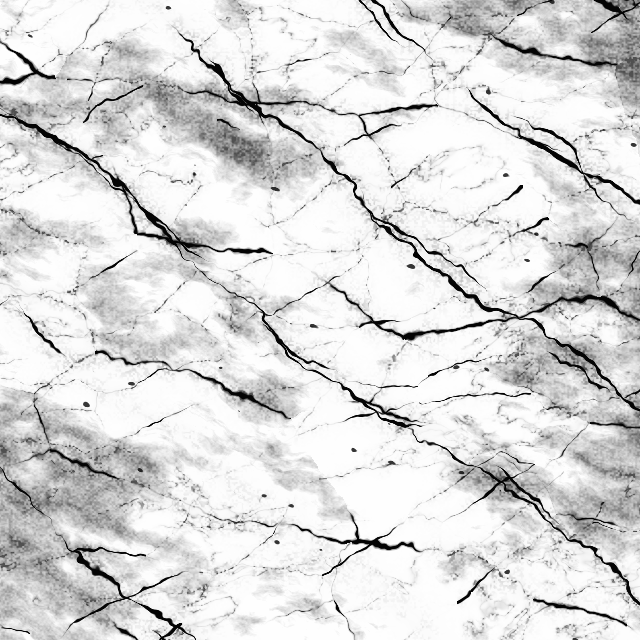
A Shadertoy shader for this texture:

```glsl
// White marble: mottled grey clouds crossed by a broken network of black veins.
// Stretched, warped Voronoi edges give the cracks, repeated slanted lines the long faults,
// and fractal noise gives the clouds, the wisps, the grain and the dotted hairlines.

const float PAPER = 0.995;          // brightest stone
const float INK = 0.015;            // darkest vein
const float CLOUD_SCALE = 5.2;
const float CLOUD_GAIN = 1.6;
const float CLOUD_LEVEL = 0.483;    // higher means more white
const float MOTTLE = 0.48;          // strength of the small streaks in the clouds
const float PATCH_VARIATION = 0.13; // tone step between cracked blocks
const float GRAIN_SCALE = 330.0;
const float CRACK_SCALE = 2.9;
const float HAIR_SCALE = 6.5;
const float STRETCH = 2.1;          // flattening of the cracked blocks
const float CRACK_WIDTH = 0.0029;
const float HAIR_WIDTH = 0.0022;
const float FAULT_WIDTH = 0.0039;
const float FAULT_SPACING = 0.24;
const float FAULT_SHIFT = 0.25;
const float SPECK_SCALE = 17.0;
const vec2 GRAIN_DIR = vec2(0.96, -0.28);
const vec2 CROSS_DIR = vec2(0.95, 0.31);
const vec2 FAULT_DIR = vec2(0.79, -0.62);
const vec2 BRIGHT_SPOT = vec2(0.62, 0.66);

float hash(vec2 p) {
    return fract(sin(dot(p, vec2(127.1, 311.7))) * 43758.5453);
}

vec2 hash2(vec2 p) {
    return vec2(hash(p), hash(p + 41.7));
}

float noise(vec2 p) {
    vec2 i = floor(p), f = fract(p);
    f = f * f * (3.0 - 2.0 * f);
    return mix(mix(hash(i), hash(i + vec2(1, 0)), f.x),
               mix(hash(i + vec2(0, 1)), hash(i + vec2(1, 1)), f.x), f.y);
}

float fbm(vec2 p) {
    float sum = 0.0, amp = 1.0, total = 0.0;
    for (int i = 0; i < 6; i++) {
        sum += amp * noise(p);
        total += amp;
        amp *= 0.62;
        p = mat2(1.6, 1.2, -1.2, 1.6) * p + 7.3;
    }
    return sum / total;
}

// Coordinates along and across a direction
vec2 align(vec2 p, vec2 dir) {
    return vec2(dot(p, dir), dot(p, vec2(-dir.y, dir.x)));
}

// Voronoi edges: x = distance on the canvas, y = random per edge (steep edges
// are weaker), z = random per cell
vec3 cracks(vec2 q, float scale, float seed) {
    vec2 p = q * vec2(1.0, STRETCH) * scale + seed;
    vec2 base = floor(p), f = fract(p), nearCell = vec2(0), nearVec = vec2(0);
    float best = 9.0;
    for (int j = -1; j <= 1; j++)
    for (int i = -1; i <= 1; i++) {
        vec2 g = vec2(i, j);
        vec2 r = g + hash2(base + g) - f;
        if (dot(r, r) < best) { best = dot(r, r); nearCell = g; nearVec = r; }
    }
    vec3 res = vec3(9.0, 0.0, hash(base + nearCell + 9.2));
    for (int j = -2; j <= 2; j++)
    for (int i = -2; i <= 2; i++) {
        vec2 g = nearCell + vec2(i, j);
        vec2 r = g + hash2(base + g) - f, side = r - nearVec;
        if (dot(side, side) < 1e-4) continue;
        vec2 n = normalize(side);
        float d = dot(0.5 * (r + nearVec), n) / (scale * length(n * vec2(1.0, STRETCH)));
        float strength = hash(2.0 * base + nearCell + g + 3.1);
        if (d < res.x) res.xy = vec2(d, strength * smoothstep(0.0, 0.6, abs(n.y)));
    }
    return res;
}

float line(float d, float halfWidth) {
    float soft = max(0.0009, 0.5 / iResolution.y);
    return (1.0 - smoothstep(halfWidth - soft, halfWidth + soft, d))
         * smoothstep(0.0, 0.0011, halfWidth);
}

void mainImage(out vec4 fragColor, in vec2 fragCoord) {
    vec2 p = fragCoord / iResolution.y;

    // Broad bends plus fine jaggedness
    vec2 bend = vec2(fbm(p * 4.0 + 3.0), fbm(p * 4.0 + 19.0)) - 0.5;
    vec2 jag = vec2(noise(p * 90.0), noise(p * 90.0 + 31.0)) - 0.5;
    vec2 w = p + 0.09 * bend + 0.004 * jag;
    vec2 q = align(w, GRAIN_DIR);
    vec3 crack = cracks(q, CRACK_SCALE, 5.0);
    vec3 hair = cracks(align(w + 0.05 * bend.yx, CROSS_DIR), HAIR_SCALE, 23.0);
    float grain = noise(p * GRAIN_SCALE);
    float dots = smoothstep(0.35, 0.75, grain) * smoothstep(0.2, 0.6, noise(p * 75.0 + 5.0));
    float swell = (0.3 + 1.0 * noise(p * 34.0 + 11.0)) * (0.6 + 0.8 * noise(p * 140.0));

    // Mottled clouds and streaks, stepped from block to block
    vec2 streak = q * vec2(0.8, 1.35);
    float cloud = fbm(streak * CLOUD_SCALE + 2.0) + PATCH_VARIATION * (crack.z - 0.5);
    cloud += 0.03 - 0.10 * exp(-9.0 * dot(p - BRIGHT_SPOT, p - BRIGHT_SPOT));
    cloud += MOTTLE * (fbm(streak * vec2(17.0, 27.0)) - 0.5);
    float grey = max(0.0, CLOUD_GAIN * (cloud - CLOUD_LEVEL)) * (0.65 + 0.7 * grain);

    // Wisps along the contours of slow noise, in two crossing directions
    for (int i = 0; i < 2; i++) {
        float k = float(i);
        vec2 s = align(w, i == 0 ? GRAIN_DIR : CROSS_DIR) * vec2(2.2, 4.8) + 40.0 + 9.0 * k;
        float wisp = exp(-150.0 * abs(fbm(s) - 0.5));
        float patchy = smoothstep(0.35, 0.65, noise(p * 9.0 + 90.0 + 13.0 * k));
        grey += 0.42 * wisp * (0.25 + dots) * patchy;
    }

    // Thin grey hairlines and the dusty rims of the cracks
    float hairMask = smoothstep(0.3, 0.7, 0.5 * hair.y + 0.6 * noise(p * 11.0));
    grey += hairMask * (0.15 + dots) * (0.5 * line(hair.x, 0.0010) + 0.12 * exp(-hair.x * 200.0));
    float rim = smoothstep(0.3, 0.7, noise(p * 8.0 + 50.0)) * (0.4 + crack.y);
    grey += rim * (0.15 + dots) * (0.5 * line(crack.x, 0.0012) + 0.22 * exp(-crack.x * 120.0));

    // Black cracks, a few short hairlines joining them
    float crackMask = smoothstep(0.5, 0.82, 0.45 * crack.y + 0.65 * noise(p * 8.5 + 8.0));
    float crackWidth = CRACK_WIDTH * crackMask * swell;
    float black = line(crack.x, crackWidth);
    grey += 0.3 * crackMask * line(crack.x, crackWidth + 0.0016);
    float hairBlack = smoothstep(0.64, 0.92, 0.5 * hair.y + 0.6 * noise(p * 12.0 + 70.0));
    black = max(black, line(hair.x, HAIR_WIDTH * hairBlack * swell));

    // Long braided faults, broken into lengths, running down to the right
    for (int i = 0; i < 2; i++) {
        float strand = float(i);
        vec2 s = align(p + 0.08 * bend + 0.006 * jag, FAULT_DIR);
        s.y += 0.04 * (noise(vec2(s.x * 9.0, strand * 17.0 + 4.0)) - 0.5);
        float lane = s.y / FAULT_SPACING - FAULT_SHIFT;
        float d = abs(fract(lane) - 0.5) * FAULT_SPACING;
        float along = noise(vec2(s.x * 8.0 + strand * 3.4, floor(lane) * 7.0 + 2.0));
        float mask = smoothstep(0.42, 0.8, along);
        black = max(black, line(d, FAULT_WIDTH * mask * swell * (1.0 - 0.3 * strand)));
        grey += 0.2 * (0.2 + mask) * exp(-d * 90.0) * (0.2 + dots);
    }

    // Scattered oval specks
    vec2 sp = align(p, GRAIN_DIR) * SPECK_SCALE;
    vec2 id = floor(sp);
    vec2 off = (fract(sp) - 0.3 - 0.4 * hash2(id)) * vec2(0.7, 1.2) / SPECK_SCALE;
    float size = 0.0042 * smoothstep(0.84, 1.0, hash(id + 77.0));
    black = max(black, 0.8 * line(length(off + 0.005 * jag), size));

    float tone = mix(PAPER - min(grey, 0.68), INK, black);
    fragColor = vec4(vec3(clamp(tone, 0.0, 1.0)), 1.0);
}
```
